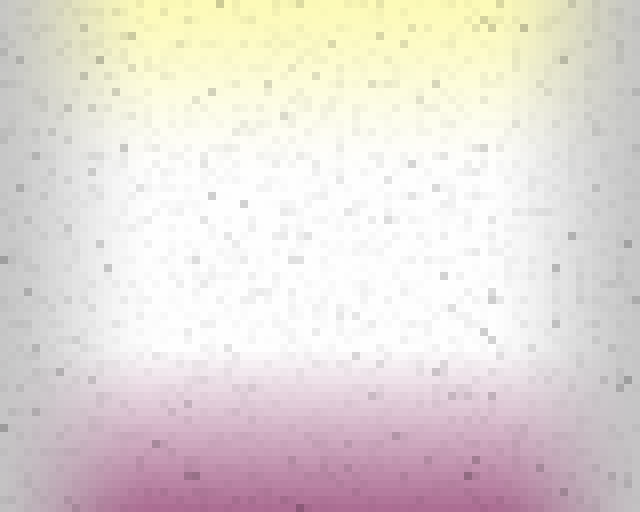
Write a Shadertoy shader that draws this background.

```glsl
// Pale mosaic backdrop: yellow glow above, mauve below, grey sides and dark specks.

const float COLUMNS = 80.0;

float hash(vec2 p) {
    vec3 q = fract(vec3(p.xyx) * 0.1031);
    q += dot(q, q.yzx + 33.33);
    return fract((q.x + q.y) * q.z);
}

// Dot product of a lattice point's random direction with an offset
float slope(vec2 corner, vec2 offset) {
    float angle = 6.2832 * hash(corner + 17.0);
    return dot(vec2(cos(angle), sin(angle)), offset);
}

float gradientNoise(vec2 p) {
    vec2 i = floor(p), f = fract(p);
    vec2 u = f * f * (3.0 - 2.0 * f);
    vec2 e = vec2(1.0, 0.0);
    return mix(mix(slope(i, f), slope(i + e, f - e), u.x),
               mix(slope(i + e.yx, f - e.yx), slope(i + 1.0, f - 1.0), u.x), u.y);
}

// Smooth colour field, uv from 0 to 1 on both axes
vec3 backdrop(vec2 uv) {
    vec3 color = vec3(0.995);
    color = mix(color, vec3(0.99, 0.98, 0.71), smoothstep(0.64, 1.04, uv.y));
    color = mix(color, vec3(0.67, 0.42, 0.57), clamp((0.32 - uv.y) / 0.32, 0.0, 1.0));

    // Grey veil thickening toward the left and right edges
    float edge = min(uv.x, 1.0 - uv.x);
    float veil = clamp(1.0 - edge / 0.23, 0.0, 1.0);
    return mix(color, vec3(0.77), 0.97 * mix(veil, smoothstep(0.0, 1.0, veil), 0.5));
}

// Darkening of one tile: soft mottling plus rare stronger specks
float grain(vec2 cell) {
    float mottle = 0.06 * smoothstep(0.08, 0.6, gradientNoise(cell * 0.63));
    float chance = hash(cell + 5.0);
    return mottle + 0.07 * pow(chance, 9.0) + 0.15 * pow(chance, 70.0);
}

void mainImage(out vec4 fragColor, in vec2 fragCoord) {
    vec3 color = vec3(0.0);

    // Four samples per pixel soften the tile borders
    for (int i = 0; i < 4; i++) {
        vec2 offset = vec2(i % 2, i / 2) * 0.5 - 0.25;
        vec2 cell = floor((fragCoord + offset) / iResolution.x * COLUMNS);
        vec2 uv = (cell + 0.5) / COLUMNS * vec2(1.0, iResolution.x / iResolution.y);
        color += backdrop(uv) * (1.0 - grain(cell));
    }
    fragColor = vec4(color / 4.0, 1.0);
}
```
